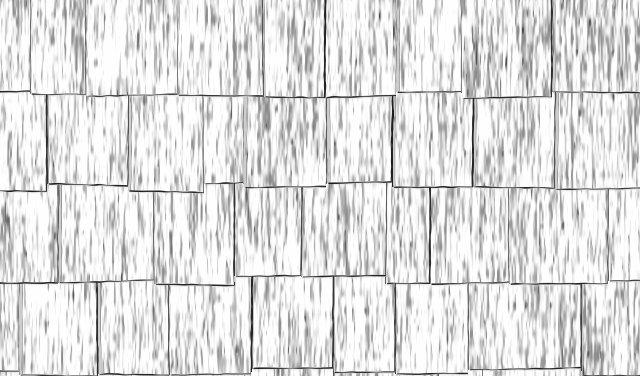
Give the GLSL for this texture, as a Shadertoy shader.

```glsl
// Four staggered courses of pale wooden shingles with inked joints and fine vertical grain.

#define COURSE_HEIGHT 0.248   // canvas heights per course
#define SHINGLES_ACROSS 8.4   // average shingles per course
#define EDGE_JITTER 0.58      // variation of shingle widths
#define DROP_JITTER 0.026     // variation of lower edges
#define BUTT_WIDTH 0.0022     // half width of the lower edge line
#define JOINT_WIDTH 0.0030    // largest half width of a joint
#define GRAIN_DEPTH 0.50      // darkness of the grain
#define PAPER vec3(0.995)
#define INK vec3(0.10)

float hash(vec2 p) {
    vec3 q = fract(p.xyx * vec3(0.1031, 0.1030, 0.0973));
    q += dot(q, q.yzx + 33.33);
    return fract((q.x + q.y) * q.z);
}

float noise(vec2 p) {
    vec2 i = floor(p), f = fract(p);
    f = f * f * (3.0 - 2.0 * f);
    return mix(mix(hash(i), hash(i + vec2(1, 0)), f.x),
               mix(hash(i + vec2(0, 1)), hash(i + vec2(1, 1)), f.x), f.y);
}

// Smoothed coverage of a line with the given half width
float line(float dist, float halfWidth) {
    return clamp((halfWidth - abs(dist)) * iResolution.y + 0.5, 0.0, 1.0);
}

float shingleWidth() {
    return iResolution.x / iResolution.y / SHINGLES_ACROSS;
}

// Left edge of a shingle, slightly leaning and wavy; pos.y runs downward
float leftEdge(float index, float course, float y) {
    float jitter = EDGE_JITTER * (hash(vec2(index + 51.0, course + 17.0)) - 0.5);
    float lean = 0.02 * (hash(vec2(index + 83.0, course + 5.0)) - 0.5);
    float wave = 0.002 * (noise(vec2(y * 30.0, index + course * 19.0)) - 0.5);
    float shift = hash(vec2(course + 3.0, 71.0));
    return (index + shift + jitter) * shingleWidth()
         + lean * (y - course * COURSE_HEIGHT) + wave;
}

float shingleIndex(vec2 pos, float course) {
    float index = floor(pos.x / shingleWidth() - hash(vec2(course + 3.0, 71.0)));
    if (pos.x < leftEdge(index, course, pos.y)) return index - 1.0;
    if (pos.x >= leftEdge(index + 1.0, course, pos.y)) return index + 1.0;
    return index;
}

// Lower edge of a shingle, with its own drop and tilt
float lowerEdge(float index, float course, float x) {
    float drop = DROP_JITTER * (hash(vec2(index + 29.0, course + 41.0)) - 0.5);
    float tilt = 0.012 * (hash(vec2(index + 13.0, course + 61.0)) - 0.5);
    float wave = 0.002 * (noise(vec2(x * 45.0, course * 7.0 + index)) - 0.5);
    return (course + 1.0) * COURSE_HEIGHT + drop + wave
         + tilt * (x / shingleWidth() - index - 0.5);
}

// Dark joint with an optional grey gap on its right side
float jointInk(float index, float course, vec2 pos) {
    float weight = hash(vec2(index + 97.0, course + 23.0));
    float gap = 0.009 * smoothstep(0.45, 0.8, hash(vec2(index + 7.0, course + 37.0)));
    float dist = pos.x - leftEdge(index, course, pos.y);
    float rough = 0.75 + 0.4 * noise(vec2(pos.y * 70.0, index + 11.0));
    float ink = line(dist, mix(0.0010, JOINT_WIDTH, weight) * rough) * mix(0.55, 1.0, weight);
    float strip = line(dist - 0.5 * gap, 0.5 * gap) * 0.22;
    float farLine = line(dist - gap, 0.0011) * 0.5;
    return max(ink, max(strip, farLine) * step(0.002, gap));
}

// Vertical wood grain: streaks, short dark dashes and bare patches
float grainInk(vec2 pos, float seed) {
    vec2 q = pos + vec2(seed * 37.0, seed * 19.0);
    q.x += 0.004 * noise(q * vec2(12.0, 9.0));
    float streaks = 0.55 * noise(q * vec2(165.0, 11.0))
                  + 0.45 * noise(q * vec2(235.0, 42.0));
    float patches = noise(q * vec2(22.0, 5.0)) - 0.5;
    float density = streaks + 0.20 * patches + 0.10 * (seed - 0.5);
    float dashes = smoothstep(0.80, 0.97, noise(q * vec2(185.0, 24.0) + 40.0));
    return GRAIN_DEPTH * smoothstep(0.40, 0.95, density)
         + 0.32 * dashes * smoothstep(0.35, 0.65, density);
}

void mainImage(out vec4 fragColor, in vec2 fragCoord) {
    vec2 pos = fragCoord / iResolution.y;
    pos.y = 1.0 - pos.y;

    // Upper course at the nearest boundary overlaps the one below
    float course = max(floor(pos.y / COURSE_HEIGHT + 0.5) - 1.0, 0.0);
    float index = shingleIndex(pos, course);
    float below = pos.y - lowerEdge(index, course, pos.x);

    // Lower edge line fades near the left corner and varies in strength
    float corner = smoothstep(0.002, 0.007, pos.x - leftEdge(index, course, pos.y));
    float pressure = 0.65 + 0.35 * noise(vec2(pos.x * 35.0, course + 9.0));
    float ink = line(below, BUTT_WIDTH * pressure) * corner * pressure;
    ink = max(ink, 0.15 * corner * smoothstep(0.008, 0.0, below) * step(0.0, below));

    if (below > 0.0) {
        course += 1.0;
        index = shingleIndex(pos, course);
    }

    // Joints on both sides of the visible shingle
    for (float side = 0.0; side < 2.0; side++)
        ink = max(ink, jointInk(index + side, course, pos));

    float seed = hash(vec2(index + 31.0, course + 47.0));
    ink = max(ink, grainInk(pos, seed));
    fragColor = vec4(mix(PAPER, INK, clamp(ink, 0.0, 1.0)), 1.0);
}
```
